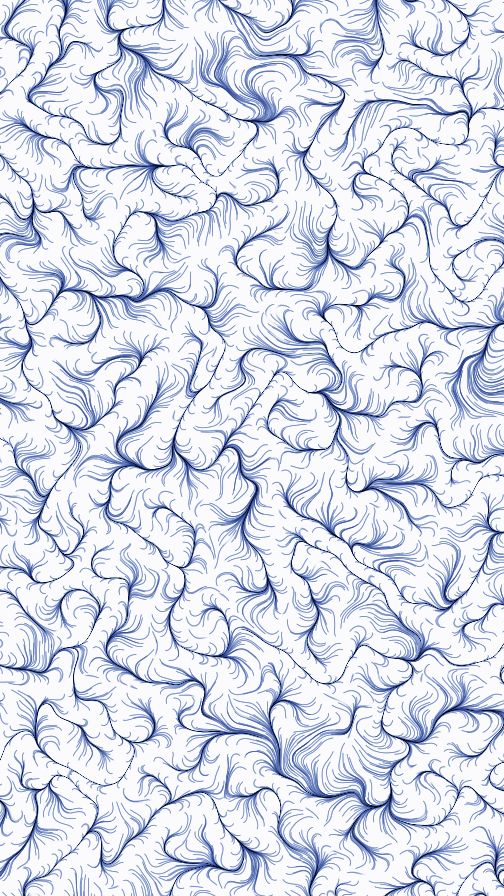
Write a WebGL 1 fragment shader that draws this pattern.

```glsl
precision highp float;
// Ink strands drifting through a noise-angled flow and merging into dark veins.
// Each pixel walks upstream and collects the scattered seeds whose strands reach it;
// the spread of the walk tells how tightly the strands are squeezed together.
uniform vec2 u_resolution;

const int STEPS = 36;
const float STEP = 0.0025;        // walk length per step, in canvas widths
const float CELL = 0.0185;        // seed spacing
const float STRAND = 0.0012;      // strand width

vec2 hash2(vec2 p) {
  vec3 q = fract(p.xyx * vec3(0.1031, 0.1030, 0.0973));
  q += dot(q, q.yzx + 33.33);
  return fract((q.xx + q.yz) * q.zy);
}

// Value noise: x = value, yz = gradient
vec3 noiseGrad(vec2 p) {
  vec2 i = floor(p), f = p - i;
  vec2 u = f * f * f * (f * (f * 6.0 - 15.0) + 10.0);
  vec2 du = 30.0 * f * f * (f - 1.0) * (f - 1.0);
  float a = hash2(i).x;
  float kx = hash2(i + vec2(1.0, 0.0)).x - a;
  float ky = hash2(i + vec2(0.0, 1.0)).x - a;
  float kxy = hash2(i + 1.0).x - a - kx - ky;
  return vec3(a + kx * u.x + ky * u.y + kxy * u.x * u.y,
              du * (vec2(kx, ky) + kxy * u.yx));
}

// Flow angle and its gradient, from two turned octaves
vec3 flowAngle(vec2 p) {
  mat2 coarse = 9.0 * mat2(0.8, 0.6, -0.6, 0.8);
  mat2 fine = 20.0 * mat2(0.28, -0.96, 0.96, 0.28);
  vec3 a = noiseGrad(coarse * p + 17.0);
  vec3 b = noiseGrad(fine * p + 53.0);
  return 13.0 * vec3(a.x + 0.38 * b.x, a.yz * coarse + 0.38 * b.yz * fine);
}

// Seeds near pos, weighted by nearness along the flow and across it
float seedsNear(vec2 pos, vec2 dir, float reach) {
  vec2 base = floor(pos / CELL - 0.5);
  float sum = 0.0;
  for (int k = 0; k < 4; k++) {
    vec2 cell = base + vec2(mod(float(k), 2.0), floor(float(k) / 2.0));
    vec2 d = (cell + hash2(cell + 211.0)) * CELL - pos;
    float along = abs(dot(d, dir));
    float across = abs(dot(d, vec2(-dir.y, dir.x)));
    sum += max(0.0, 1.0 - along / STEP) * max(0.0, 1.0 - across / reach);
  }
  return sum;
}

void main() {
  float pixel = 1.0 / u_resolution.x;
  vec2 pos = gl_FragCoord.xy * pixel;
  float width = max(0.85 * pixel, STRAND);
  float logSpread = 0.0, peakSpread = 0.0;
  float ink = 0.0, fade = 1.0;

  // Walk upstream
  for (int i = 0; i < STEPS; i++) {
    vec3 angle = flowAngle(pos);
    vec2 dir = vec2(cos(angle.x), sin(angle.x));
    float reach = width * exp(logSpread);

    // Wide reach holds many seeds: use their mean density instead
    float crowded = smoothstep(0.4, 0.65, reach / CELL);
    float expected = reach * STEP / (CELL * CELL);
    ink += fade * mix(seedsNear(pos, dir, reach), expected, crowded);

    // Divergence of the flow widens or narrows the reach
    float divergence = dot(angle.yz, vec2(-dir.y, dir.x));
    logSpread = min(logSpread - divergence * STEP, 4.5);
    peakSpread = max(peakSpread, logSpread);
    pos -= dir * STEP;

    // Strands that fan out too far come to an end
    fade *= smoothstep(-2.6, -1.7, logSpread);
  }

  // Overlapping strands saturate
  ink *= STRAND / width;
  ink /= 1.0 + 0.33 * ink;
  vec3 color = vec3(0.985, 0.985, 0.992) * exp(-ink * vec3(1.24, 0.96, 0.42));

  // Narrow cores of the veins turn nearly black
  float core = smoothstep(2.7, 4.0, peakSpread) * smoothstep(0.2, 1.0, ink);
  color *= mix(vec3(1.0), vec3(0.5, 0.4, 0.28), core);
  gl_FragColor = vec4(color, 1.0);
}
```
